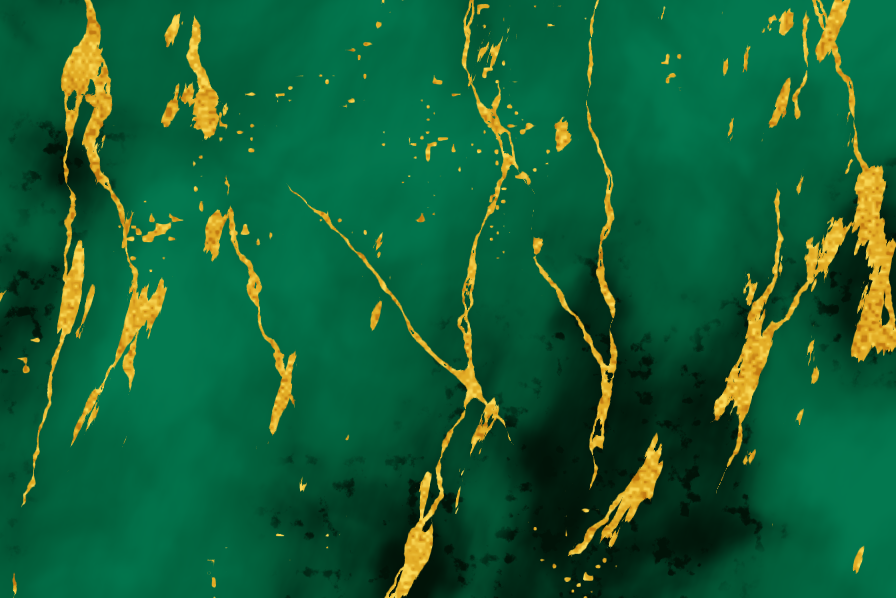
Give the GLSL for this texture, as a Shadertoy shader.

```glsl
// Emerald marble with ragged gold veins, slanted shards and gold dust.
// Clouds are rotated value-noise fbm; veins are warped lines joined by a
// smooth minimum, so that crossings grow webs; shards are stretched noise.

const int   VEINS       = 10;
const float VEIN_THIN   = 0.0016;  // least half width, in canvas heights
const float VEIN_SWELL  = 0.017;   // extra half width at swellings
const float VEIN_RAGGED = 0.011;   // roughness of the edges
const float WEB_RADIUS  = 0.032;   // fillet where veins meet
const float BEND_LARGE  = 0.20;
const float BEND_SMALL  = 0.045;
const vec2  SHARD_DIR   = vec2(0.33, 0.944);
const vec2  SHARD_SCALE = vec2(27.0, 8.0);
const float DUST_SCALE  = 95.0;

const vec3 NIGHT   = vec3(0.002, 0.075, 0.032);
const vec3 EMERALD = vec3(0.008, 0.365, 0.225);
const vec3 JADE    = vec3(0.010, 0.470, 0.310);
const vec3 BRONZE  = vec3(0.76, 0.48, 0.07);
const vec3 GOLD    = vec3(0.89, 0.68, 0.15);
const vec3 GLEAM   = vec3(0.98, 0.85, 0.34);

float hash(vec2 p) {
    return fract(sin(dot(p, vec2(127.1, 311.7))) * 43758.5453);
}

float noise(vec2 p) {
    vec2 i = floor(p), f = fract(p);
    f = f * f * (3.0 - 2.0 * f);
    return mix(mix(hash(i), hash(i + vec2(1, 0)), f.x),
               mix(hash(i + vec2(0, 1)), hash(i + vec2(1, 1)), f.x), f.y);
}

float fbm(vec2 p) {
    const mat2 turn = mat2(1.6, 1.2, -1.2, 1.6);
    float sum = 0.0, amp = 0.5;
    for (int i = 0; i < 5; i++) {
        sum += amp * noise(p);
        p = turn * p + 7.3;
        amp *= 0.5;
    }
    return sum / 0.96875;
}

vec2 fbm2(vec2 p) {
    return vec2(fbm(p), fbm(p + vec2(41.3, 17.9)));
}

float smoothMin(float a, float b, float k) {
    float h = max(k - abs(a - b), 0.0) / k;
    return min(a, b) - 0.25 * h * h * k;
}

// Antialiased coverage of the region where v is positive
float cover(float v) {
    return smoothstep(-0.7, 0.7, v / max(fwidth(v), 1e-5));
}

// Signed distance to the vein network: steep veins plus shorter diagonals
float veinDistance(vec2 p, float aspect) {
    vec2 q = p + BEND_LARGE * (fbm2(p * 2.3 + 3.0) - 0.5)
               + BEND_SMALL * (fbm2(p * 11.0) - 0.5);
    float d = 1.0;
    for (int i = 0; i < VEINS; i++) {
        float k = float(i);
        float diagonal = step(2.5, mod(k, 4.0));
        float jitter = hash(vec2(k, 1.7)) - 0.5;
        float lean = (hash(vec2(k, 5.1)) - 0.5) * 0.55;
        lean += diagonal * sign(lean) * 0.65;
        float middle = mix(0.25, 0.75, hash(vec2(k, 9.4)));
        float reach = mix(0.55, 0.28, diagonal) + 0.15 * jitter;

        float x = aspect * (k + 0.5 + 0.8 * jitter) / float(VEINS);
        float away = abs(q.x - x - lean * (q.y - middle));
        float swell = fbm(vec2(k * 17.3, q.y * 6.0));
        float width = VEIN_THIN + VEIN_SWELL * swell * swell * swell;
        width -= 0.009 * smoothstep(0.62, 0.82, noise(vec2(k * 9.7, q.y * 8.0 + 4.0)));
        width -= 0.05 * smoothstep(-0.08, 0.12, abs(q.y - middle) - reach);
        d = smoothMin(d, away / sqrt(1.0 + lean * lean) - width, WEB_RADIUS);
    }
    return d;
}

void mainImage(out vec4 fragColor, in vec2 fragCoord) {
    vec2 p = fragCoord / iResolution.y;
    float d = veinDistance(p, iResolution.x / iResolution.y);
    float nearVein = exp(-14.0 * max(d, 0.0));

    // Stone: soft clouds, faint brushed streaks and dark grit
    vec2 drift = fbm2(p * 2.0 + 11.0) - 0.5;
    float tone = 0.5 + 1.75 * (fbm(p * 1.9 + 0.9 * drift + 5.0) - 0.5);
    vec2 slant = vec2(dot(p, vec2(SHARD_DIR.y, -SHARD_DIR.x)), dot(p, SHARD_DIR));
    tone += 0.28 * (fbm(p * 7.0 + 2.0 * drift) - 0.5);
    tone += 0.16 * (fbm(slant * vec2(22.0, 7.0) + 60.0) - 0.5);
    tone -= 0.10 * nearVein;
    float grit = smoothstep(0.60, 0.78, fbm(p * 48.0)) * smoothstep(0.6, 0.3, tone);
    tone -= 0.22 * grit;
    vec3 color = mix(NIGHT, EMERALD, smoothstep(0.08, 0.60, tone));
    color = mix(color, JADE, smoothstep(0.52, 0.95, tone));

    // Veins with ragged edges and holes torn in their wide parts
    float vein = -d + VEIN_RAGGED * (fbm(p * 42.0) - 0.5);
    float tear = smoothstep(0.54, 0.68, fbm(slant * vec2(38.0, 17.0) + 23.0));
    vein -= 0.022 * tear * smoothstep(0.003, 0.008, vein);

    // Shards gather in patches beside the veins
    float patches = smoothstep(0.38, 0.72, noise(p * 3.6 + 8.0));
    float shard = fbm(slant * SHARD_SCALE + 2.0 * drift + 90.0)
                - mix(0.82, 0.60, nearVein * patches);

    // Dust follows broken contour lines
    float trail = abs(fbm(p * 4.0 + 37.0) - 0.5);
    float dustPatch = smoothstep(0.48, 0.66, noise(p * 3.0 + 31.0));
    float dust = noise(p * DUST_SCALE) - 0.74 - 4.0 * trail - 0.35 * (1.0 - dustPatch);

    // Gold leaf with a fine grain
    float gilt = max(cover(vein), max(cover(shard), cover(dust)));
    float grain = 0.55 * noise(p * 165.0) + 0.45 * fbm(p * 24.0 + 13.0);
    vec3 leaf = mix(BRONZE, GOLD, smoothstep(0.18, 0.46, grain));
    leaf = mix(leaf, GLEAM, smoothstep(0.46, 0.80, grain));
    fragColor = vec4(mix(color, leaf, gilt), 1.0);
}
```
